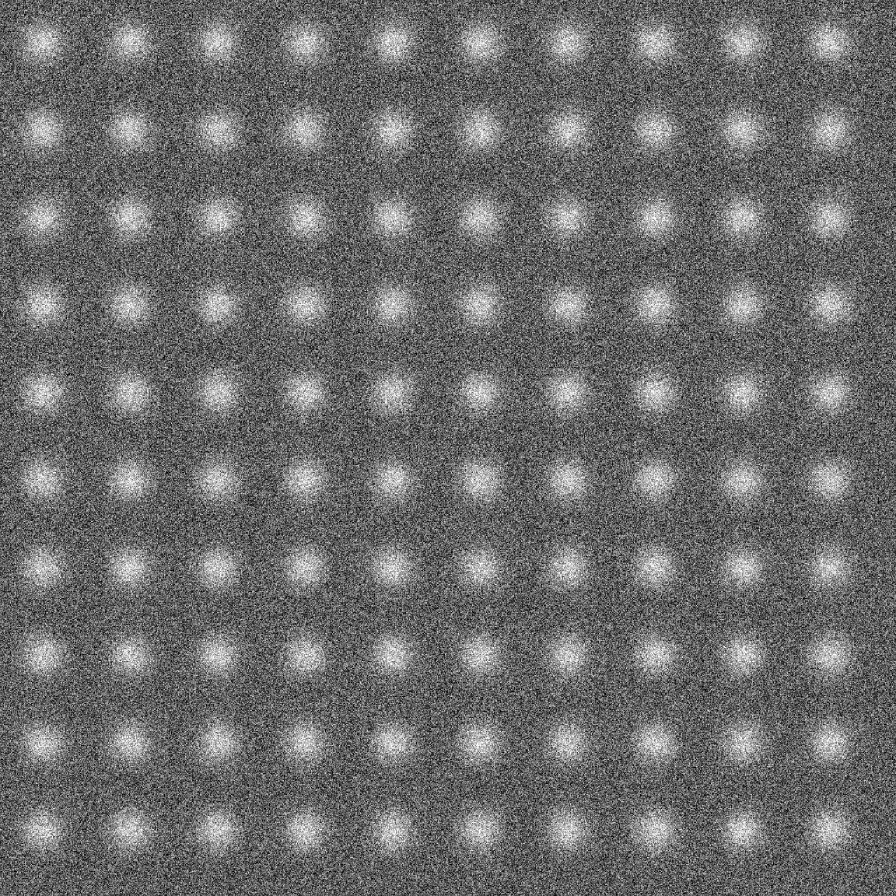
This pattern is drawn by a Shadertoy shader. Its source:

```glsl
// Integer hash of a grain cell, two values in 0..1
vec2 hash2(uvec2 cell) {
    uint h = cell.x * 1597U + cell.y * 51749U + 7U;
    h = (h ^ (h >> 16)) * 73244475U;
    h = (h ^ (h >> 16)) * 73244475U;
    h ^= h >> 16;
    return vec2(h & 65535U, h >> 16) / 65535.0;
}

// Soft round spots on a ten by ten grid, set off towards the upper left
float spotGlow(vec2 uv) {
    vec2 firstCentre = vec2(24.5, 37.5) / 512.0;
    float pitch = 50.0 / 512.0;
    vec2 index = clamp(round((uv - firstCentre) / pitch), 0.0, 9.0);
    vec2 offset = uv - firstCentre - index * pitch;
    return exp(-0.5 * dot(offset, offset) / (0.0148 * 0.0148));
}

// Fine grain with a triangular spread, centred on zero
float grain(vec2 uv) {
    vec2 random = hash2(uvec2(floor(uv * 1152.0)));
    return random.x + random.y - 1.0;
}

void mainImage(out vec4 fragColor, in vec2 fragCoord) {
    float brightness = 0.365 + 0.44 * spotGlow(fragCoord / iResolution.xy);

    // Average the grain over the pixel, as it may be finer than one
    float sum = 0.0;
    for (int i = 0; i < 9; i++) {
        vec2 shift = vec2(i % 3 - 1, i / 3 - 1) / 3.0;
        float speck = grain((fragCoord + shift) / iResolution.xy);
        sum += clamp(brightness + 0.54 * speck, 0.0, 1.0);
    }
    fragColor = vec4(vec3(sum / 9.0), 1.0);
}
```
